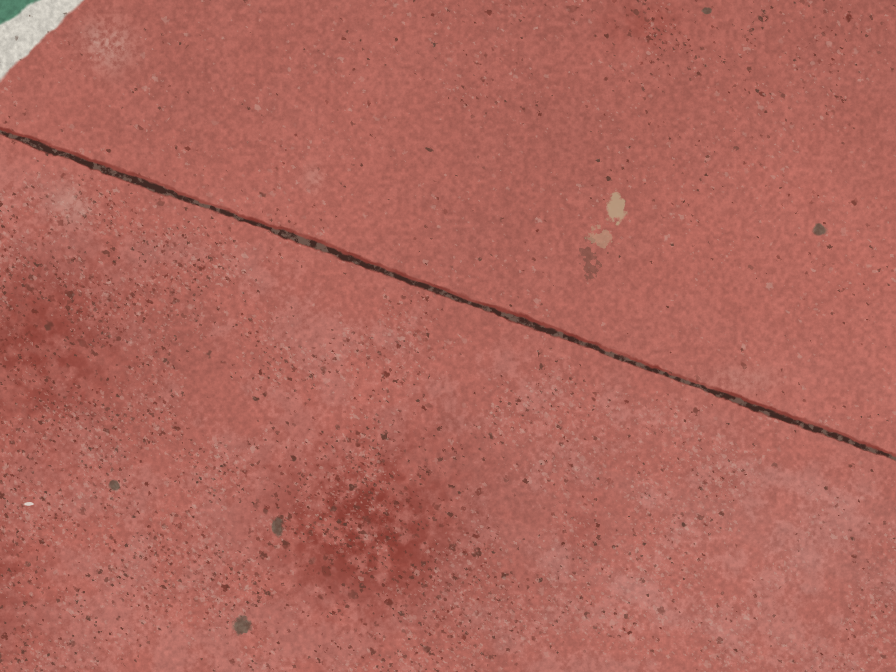
This texture is drawn by a Shadertoy shader. Its source:

```glsl
#define PAINT vec3(0.69, 0.40, 0.357)
#define FADED vec3(0.71, 0.475, 0.44)
#define STAIN vec3(0.50, 0.205, 0.17)
#define GRIT vec3(0.34, 0.25, 0.21)
#define CHALK vec3(0.77, 0.62, 0.57)
#define JOINT_START vec2(0.0, 0.807)
#define JOINT_END vec2(1.333, 0.319)
#define JOINT_WIDTH 0.0054

float hash(vec2 p) {
    vec3 q = fract(vec3(p.xyx) * 0.1031);
    q += dot(q, q.yzx + 33.33);
    return fract((q.x + q.y) * q.z);
}
float noise(vec2 p) {
    vec2 i = floor(p), f = fract(p);
    f = f * f * (3.0 - 2.0 * f);
    return mix(mix(hash(i), hash(i + vec2(1, 0)), f.x),
               mix(hash(i + vec2(0, 1)), hash(i + vec2(1, 1)), f.x), f.y);
}
float fbm(vec2 p) {
    float sum = 0.0, amp = 0.5;
    for (int i = 0; i < 5; i++) {
        sum += amp * noise(p);
        p = mat2(1.6, 1.2, -1.2, 1.6) * p + 7.3;
        amp *= 0.5;
    }
    return sum;
}
// Soft round falloff
float glow(vec2 p, vec2 centre, vec2 radius) {
    vec2 q = (p - centre) / radius;
    return exp(-dot(q, q));
}
// Ragged chip with a noisy outline
float chip(vec2 p, vec2 centre, vec2 radius, float rough) {
    float d = length((p - centre) / radius) + rough * (fbm(p * 110.0) - 0.5);
    return 1.0 - smoothstep(0.65, 1.15, d);
}
// One soft jittered fleck per cell; density is the chance that it exists
float flecks(vec2 p, float cells, float density, float seed) {
    vec2 q = mat2(0.8, 0.6, -0.6, 0.8) * p * cells + seed;
    vec2 id = floor(q);
    vec2 d = fract(q) - 0.3 - 0.4 * vec2(hash(id + 11.0), hash(id + 47.0));
    d.y *= 1.0 + 0.7 * hash(id + 29.0);
    float radius = mix(0.12, 0.28, pow(hash(id + 83.0), 2.0));
    float soft = 0.05 + 0.8 * cells / iResolution.y;
    float edge = length(d) + 0.35 * (noise(q * 6.0) - 0.5);
    float strength = 0.35 + 0.65 * hash(id + 61.0);
    return strength * (1.0 - smoothstep(radius - soft, radius + soft, edge)) * step(hash(id + 5.0), density);
}

void mainImage(out vec4 fragColor, in vec2 fragCoord) {
    vec2 p = fragCoord / iResolution.y;
    float aa = 1.0 / iResolution.y;
    float broad = fbm(p * 4.0 + 3.0), mottle = fbm(p * 24.0), grain = fbm(p * 170.0);
    // Joint coordinates: along the line, and signed distance above it
    vec2 dir = normalize(JOINT_END - JOINT_START), rel = p - JOINT_START;
    float along = dot(rel, dir), across = dot(rel, vec2(-dir.y, dir.x));
    float below = 1.0 - smoothstep(-0.08, 0.0, across);

    // Weathered paint
    float wear = smoothstep(0.42, 0.66, mottle + 0.4 * (broad - 0.5) + 0.5 * (grain - 0.5));
    float paleSide = glow(p, vec2(1.1, 0.14), vec2(0.5, 0.25));
    float streak = smoothstep(0.4, 0.7, fbm(vec2(along * 3.0, across * 22.0)));
    vec3 col = mix(PAINT, FADED, wear * (0.06 + 0.36 * below) + paleSide * (0.15 + 0.3 * streak));
    col *= 1.0 + 0.15 * (broad - 0.48) + 0.27 * (grain - 0.48);
    col *= 1.0 - 0.04 * smoothstep(0.5, 1.1, p.y);

    // Dark red stains, broken up by mottling
    float stain = glow(p, vec2(0.54, 0.215), vec2(0.14, 0.125));
    stain += 0.7 * glow(p, vec2(0.06, 0.48), vec2(0.12, 0.14));
    stain += 0.55 * glow(p, vec2(0.0, 0.14), vec2(0.08, 0.11));
    stain += 0.35 * glow(p, vec2(0.96, 0.965), vec2(0.07, 0.04));
    stain += 0.25 * glow(p, vec2(0.87, 0.22), vec2(0.03, 0.07));
    float blotch = smoothstep(0.34, 0.6, 0.4 * mottle + 0.6 * fbm(p * 65.0 + 5.0));
    col = mix(col, STAIN, clamp(stain * (0.2 + 0.7 * blotch), 0.0, 0.8));

    // Clustered pits and pale crumbs
    float leftSide = below * (1.0 - smoothstep(0.4, 1.05, p.x));
    float topRight = glow(p, vec2(1.08, 0.95), vec2(0.25, 0.09));
    float clump = smoothstep(0.3, 0.7, fbm(p * 13.0 + 20.0)) * 1.5;
    float density = clump * (0.04 + 0.05 * below + 0.16 * leftSide + 0.14 * topRight) + 0.55 * stain;
    for (int i = 0; i < 4; i++) {
        float k = float(i), cells = 38.0 * pow(1.45, k);
        float pit = flecks(p, cells, density * (0.25 + 0.25 * k), 19.0 * k);
        col = mix(col, mix(STAIN, GRIT, 0.2 + 0.8 * noise(p * 45.0 + k)), 0.9 * pit);
        float crumb = flecks(p + 3.0, cells * 1.4, (0.07 + 0.25 * below) * clump, 31.0 * k);
        col = mix(col, CHALK, 0.5 * crumb);
    }

    // Chalky scuffs
    float scuff = glow(p, vec2(0.16, 0.934), vec2(0.035, 0.035));
    scuff += 0.6 * glow(p, vec2(0.108, 0.696), vec2(0.035, 0.03));
    scuff += 0.45 * glow(p, vec2(0.469, 0.734), vec2(0.018, 0.02));
    scuff += 0.4 * glow(p, vec2(1.10, 0.435), vec2(0.06, 0.018));
    col = mix(col, CHALK, 0.75 * scuff * smoothstep(0.3, 0.6, 0.5 * (mottle + grain)));

    // Bare chips, rusty smear and loose stones
    float bare = chip(p, vec2(0.916, 0.690), vec2(0.014, 0.023), 1.6);
    bare = max(bare, 0.6 * chip(p, vec2(0.896, 0.648), vec2(0.016, 0.012), 3.0));
    col = mix(col, GRIT, 0.4 * chip(p, vec2(0.878, 0.615), vec2(0.010, 0.022), 3.5));
    col = mix(col, vec3(0.72, 0.61, 0.50), 0.9 * bare);
    float stone = chip(p, vec2(1.220, 0.658), vec2(0.011, 0.009), 0.8);
    stone = max(stone, chip(p, vec2(0.362, 0.068), vec2(0.014, 0.013), 1.4));
    stone = max(stone, chip(p, vec2(0.413, 0.215), vec2(0.009, 0.014), 1.4));
    stone = max(stone, chip(p, vec2(0.170, 0.278), vec2(0.008, 0.008), 0.8));
    stone = max(stone, chip(p, vec2(1.052, 0.984), vec2(0.008, 0.005), 0.8));
    col = mix(col, mix(GRIT, vec3(0.48, 0.44, 0.38), grain), 0.85 * stone);
    col = mix(col, vec3(0.86, 0.80, 0.77), chip(p, vec2(0.043, 0.25), vec2(0.008, 0.003), 0.5));

    // Expansion joint: red lip, dark gap, grey debris
    float wobble = across + 0.003 * (noise(vec2(along * 14.0, 2.0)) - 0.5) + 0.006 * (fbm(p * 90.0) - 0.48);
    float gap = JOINT_WIDTH * (0.5 + 0.7 * noise(vec2(along * 17.0, 8.0)));
    float lip = 1.0 - smoothstep(0.0, 0.004, abs(wobble - 0.001) - gap);
    col = mix(col, vec3(0.48, 0.20, 0.17), lip * (0.4 + 0.5 * noise(p * 40.0)));
    float dark = 1.0 - smoothstep(-aa, 1.5 * aa, abs(wobble + 0.001) - 0.75 * gap);
    float debris = smoothstep(0.42, 0.65, fbm(p * 120.0 + 9.0));
    col = mix(col, mix(vec3(0.22, 0.15, 0.13), vec3(0.42, 0.34, 0.30), debris), 0.9 * dark);

    // White border and green court in the corner
    float edge = 0.009 * (fbm(p * 50.0) - 0.48);
    float white = smoothstep(-0.003, 0.003, dot(p - vec2(0.0, 0.882), vec2(-0.687, 0.727)) + edge);
    float green = smoothstep(-0.003, 0.003, dot(p - vec2(0.0, 0.962), vec2(-0.562, 0.827)) + edge);
    vec3 border = vec3(0.82, 0.80, 0.76) * (0.84 + 0.3 * grain);
    col = mix(col, mix(border, GRIT, 0.7 * flecks(p, 85.0, 0.3, 4.0)), white);
    col = mix(col, vec3(0.33, 0.50, 0.41) * (0.85 + 0.3 * grain), green);
    fragColor = vec4(clamp(col, 0.0, 1.0), 1.0);
}
```
